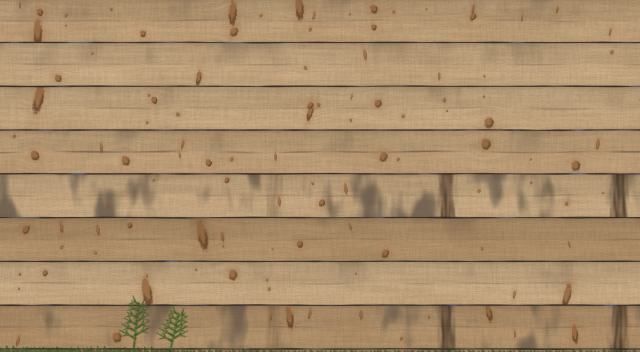
Write a Shadertoy shader that draws this texture.

```glsl
float hash(vec2 p) {
    return fract(sin(dot(p, vec2(127.1, 311.7))) * 43758.55);
}

vec2 gradient(vec2 cell) {
    float a = 6.2832 * hash(cell);
    return vec2(cos(a), sin(a));
}

// Gradient noise, about -0.7 to 0.7
float noise(vec2 p) {
    vec2 i = floor(p), f = p - i, e = vec2(1, 0);
    vec2 u = f * f * f * (f * (f * 6.0 - 15.0) + 10.0);
    return mix(mix(dot(gradient(i), f), dot(gradient(i + e), f - e), u.x),
               mix(dot(gradient(i + e.yx), f - e.yx), dot(gradient(i + 1.0), f - 1.0), u.x), u.y);
}

float fbm(vec2 p) {
    return noise(p) + 0.5 * noise(p * 2.1 + 7.3) + 0.25 * noise(p * 4.3 + 3.1);
}

// Scattered knots on one board: x = wood, y = dark rim, z = grain bend
vec3 knots(vec2 p, float row, float cell, float chance, float size) {
    vec3 sum = vec3(0);
    for (int i = -1; i <= 1; i++)
    for (int j = 0; j < 2; j++) {
        float column = floor(p.x / cell) + float(i);
        vec2 id = vec2(column + 0.37 * float(j), row + size * 90.0);
        if (hash(id) > chance) continue;
        float x = (column + 0.25 + 0.5 * hash(vec2(column, row + 4.0))) * cell;
        vec2 k = p - vec2(x + 0.12 * (hash(id + 2.0) - 0.5), 0.14 + 0.42 * float(j) + 0.3 * hash(id + 5.0));
        float r = size * (0.55 + 0.6 * hash(id + 8.0));
        float stretch = hash(id + 11.0) > 0.68 ? 0.32 : 0.85;
        vec2 q = vec2(k.x + k.y * 0.5 * (hash(id + 14.0) - 0.5), k.y * stretch);
        float d = length(q) + 0.25 * r * noise(k * 18.0 + id);
        sum.x += smoothstep(r * 1.15, r * 0.6, d) + 0.3 * exp(-dot(q, q) / (r * r * 3.0));
        sum.y += smoothstep(r * 0.5, 0.0, abs(d - r * 0.8)) * smoothstep(-r, r, k.x + k.y);
        sum.z -= k.y * exp(-dot(k, k) / (r * r * 9.0));
    }
    return sum;
}

// Distance to a tapering blade from a to b
float blade(vec2 p, vec2 a, vec2 b, float width) {
    vec2 pa = p - a, ba = b - a;
    float h = clamp(dot(pa, ba) / dot(ba, ba), 0.0, 1.0);
    return length(pa - ba * h) - width * (1.0 - 0.75 * h);
}

// Leafy weed rooted at the origin
float weed(vec2 p, float height, float lean) {
    float d = blade(p, vec2(0), vec2(lean, height), 0.028);
    for (int i = 0; i < 11; i++) {
        float t = 0.28 + 0.07 * float(i);
        float side = mod(float(i), 2.0) * 2.0 - 1.0;
        vec2 root = vec2(lean, height) * t;
        vec2 tip = root + vec2(side * 0.38, 0.2) * (1.15 - 0.75 * t);
        vec2 mid = mix(root, tip, 0.45);
        d = min(d, blade(p, root, tip, 0.034));
        d = min(d, blade(p, mid, mid + vec2(side * 0.06, 0.15), 0.026));
        d = min(d, blade(p, mid, mid + vec2(side * 0.15, -0.04), 0.024));
    }
    return d;
}

void mainImage(out vec4 fragColor, in vec2 fragCoord) {
    // Board units: one board is one unit high, counted from the top
    float px = 8.04 / iResolution.y;
    vec2 b = vec2(fragCoord.x, iResolution.y - fragCoord.y) * px + vec2(0, 0.03);
    float edgeWave = 0.012 * noise(vec2(b.x * 0.6, floor(b.y + 0.5) * 5.0));
    float row = floor(b.y + edgeWave);
    vec2 p = vec2(b.x, b.y + edgeWave - row);
    vec2 q = p + vec2(row * 37.0, row * 11.0);

    // Board tone, from pale to amber
    float amber[9] = float[9](0.4, 0.12, 0.12, 0.4, 0.1, 0.9, 0.02, 0.85, 0.8);
    float tone = amber[int(clamp(row, 0.0, 8.0))] + 0.3 * fbm(q * vec2(0.4, 1.5));
    vec3 color = mix(vec3(0.755, 0.64, 0.495), vec3(0.655, 0.53, 0.385), clamp(tone, 0.0, 1.0));

    // Grain, saw marks and the faint groove at mid height
    vec3 big = knots(p, row, 2.0, 0.42, 0.1);
    vec3 small = knots(p, row, 0.95, 0.3, 0.04);
    float bend = big.z + small.z;
    color *= 1.0 + 0.055 * fbm(vec2(q.x * 0.7, (q.y + bend) * 13.0));
    color *= 1.0 + 0.05 * noise(vec2(q.x * 22.0, q.y * 2.5)) + 0.05 * noise(q * vec2(9.0, 40.0));
    float groove = abs(p.y - 0.5 - 0.05 * noise(vec2(q.x * 0.5, row)));
    float grooveDark = (row == 3.0 ? 0.3 : 0.13) * smoothstep(-0.3, 0.3, noise(vec2(q.x * 0.8, 3.0)));
    color *= 1.0 - grooveDark * smoothstep(0.014 + px, 0.0, groove);
    color *= mix(0.965, 1.01, smoothstep(0.42, 0.54, p.y));

    // Grey weathering, heavy on two boards and light along upper edges
    float weathered = row == 4.0 ? 1.0 : row >= 7.0 ? 0.85 : 0.3 * smoothstep(0.8, 0.0, p.y);
    float patches = smoothstep(0.05, 0.5, fbm(vec2(q.x * 0.85, q.y * 0.5)) + 0.12 * noise(q * vec2(7.0, 2.0)));
    color = mix(color, vec3(0.36, 0.31, 0.26), 0.75 * weathered * patches);
    float stripe = abs(mod(b.x - 10.2 + 1.975, 3.95) - 1.975) + 0.1 * noise(q * vec2(12.0, 2.0));
    float stripeDark = smoothstep(0.26, 0.05, stripe) * smoothstep(4.0, 10.0, b.x);
    stripeDark *= 0.75 + 0.6 * noise(q * vec2(14.0, 1.5));
    color = mix(color, vec3(0.27, 0.2, 0.14), 0.85 * stripeDark * step(0.8, weathered));

    // Knots
    color = mix(color, vec3(0.55, 0.36, 0.2), 0.72 * min(big.x + 0.7 * small.x, 1.0));
    color = mix(color, vec3(0.3, 0.19, 0.11), 0.55 * min(big.y + 0.5 * small.y, 1.0));

    // Seams with a soft shadow beneath each lap
    float seam = min(p.y, 1.0 - p.y);
    color *= 1.0 - 0.16 * exp(-p.y * 16.0) - 0.08 * exp((p.y - 1.0) * 22.0);
    float gap = 0.014 + 0.01 * noise(vec2(b.x * 2.0, floor(b.y + 0.5) * 3.7));
    vec3 gapColor = mix(vec3(0.19, 0.16, 0.14), vec3(0.3, 0.34, 0.46),
                        smoothstep(0.25, 0.5, noise(vec2(b.x * 1.4, floor(b.y + 0.5) * 9.3))));
    color = mix(color, gapColor, 0.92 * smoothstep(gap + 0.7 * px, gap - 0.7 * px, seam));

    // Weeds and low grass at the foot
    vec2 g = vec2(b.x, 8.07 - b.y);
    float plant = min(weed(g - vec2(3.05, 0), 1.12, 0.12), weed(g - vec2(3.88, 0), 0.88, 0.2));
    float grass = g.y - 0.09 - 0.16 * noise(vec2(g.x * 13.0 + g.y * 4.0, 2.0)) + 0.07 * smoothstep(1.0, 6.0, g.x);
    vec3 green = mix(vec3(0.2, 0.27, 0.12), vec3(0.36, 0.47, 0.22), 0.5 + 0.7 * noise(g * 14.0));
    color = mix(color, green, 0.9 * smoothstep(px, -px, plant));
    color = mix(color, green * 0.85, 0.7 * smoothstep(px, -px, grass));

    fragColor = vec4(color, 1.0);
}
```
